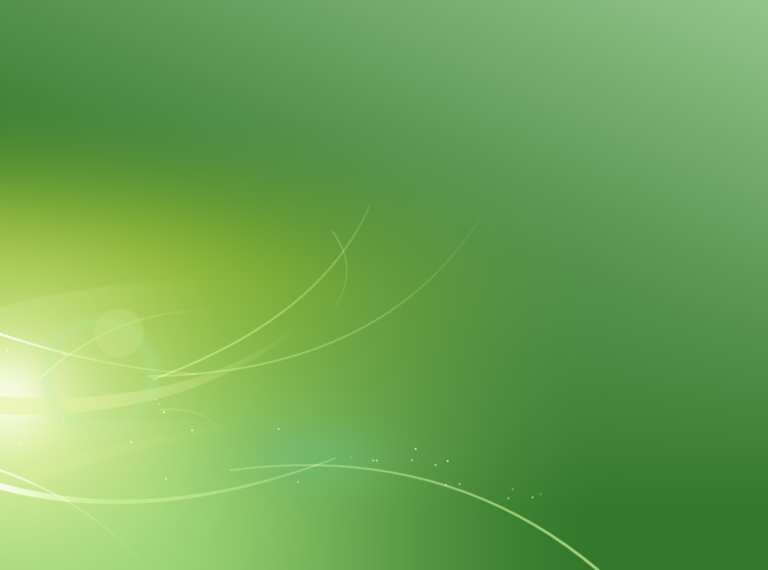
Write a WebGL 2 fragment shader that draws this background.

```glsl
#version 300 es
precision highp float;
// Green abstract backdrop: a diagonal green ramp, a lime field and a pale glow
// at the left, crossed by thin luminous Bezier strands, veils and tiny sparks.
// Gradients use 0..1 canvas space; shapes use units of canvas height.
uniform vec2 u_resolution;
out vec4 fragColor;

const vec3 DEEP_GREEN = vec3(0.20, 0.47, 0.17);
const vec3 MIST_GREEN = vec3(0.60, 0.79, 0.57);
const vec3 LIME       = vec3(0.56, 0.72, 0.19);
const vec3 FRESH      = vec3(0.60, 0.83, 0.45);
const vec3 PALE_GLOW  = vec3(0.90, 0.95, 0.64);
const vec3 CORE_WHITE = vec3(0.99, 1.00, 0.95);
const vec3 TEAL       = vec3(0.42, 0.74, 0.52);
const vec3 STRAND     = vec3(0.80, 0.95, 0.58);
const int CURVE_STEPS = 20;
const int SPARK_COUNT = 26;
const float SPARK_RADIUS = 0.0016;

float pixelSize;

float hash(float n) { return fract(sin(n * 91.7) * 4375.5); }

float glow(vec2 p, vec2 center, vec2 radius) {
    vec2 q = (p - center) / radius;
    return exp(-dot(q, q));
}

vec2 bezier(vec2 a, vec2 b, vec2 c, float t) {
    return mix(mix(a, b, t), mix(b, c, t), t);
}

// Coverage of a tapered quadratic curve; width and alpha run from start to end.
float strand(vec2 p, vec2 a, vec2 b, vec2 c, vec2 width, vec2 alpha) {
    float best = 1e3, along = 0.0;
    vec2 start = a;
    for (int i = 1; i <= CURVE_STEPS; i++) {
        vec2 end = bezier(a, b, c, float(i) / float(CURVE_STEPS));
        vec2 d = end - start;
        float h = clamp(dot(p - start, d) / dot(d, d), 0.0, 1.0);
        float dist = length(p - start - d * h);
        if (dist < best) {
            best = dist;
            along = (float(i - 1) + h) / float(CURVE_STEPS);
        }
        start = end;
    }
    float w = mix(width.x, width.y, along);
    float cover = 1.0 - smoothstep(max(w - pixelSize, 0.0), w + pixelSize, best);
    return cover * mix(alpha.x, alpha.y, along);
}

// Translucent sheet: crisp upper edge, fading downwards and to the right.
float veil(vec2 p, float edge, float thickness, float reach) {
    float depth = edge - p.y;
    return smoothstep(0.0, 0.008, depth) * exp(-max(depth, 0.0) / thickness)
         * (1.0 - smoothstep(0.1, reach, p.x));
}

vec3 background(vec2 uv) {
    float ramp = 1.05 * uv.y - 0.11 - 0.62 * (1.0 - uv.x) * smoothstep(0.1, 0.7, uv.y);
    vec3 col = mix(DEEP_GREEN, MIST_GREEN, clamp(ramp, 0.0, 1.0));
    float field = (1.0 - smoothstep(0.15, 0.8, uv.x))
                * (1.0 - smoothstep(0.52, 0.84, uv.y + 0.12 * uv.x));
    col = mix(col, mix(FRESH, LIME, smoothstep(0.05, 0.65, uv.y)), field);
    col = mix(col, PALE_GLOW, 0.88 * glow(uv, vec2(0.0, 0.28), vec2(0.20, 0.25)));
    col = mix(col, TEAL, 0.42 * glow(uv, vec2(0.41, 0.20), vec2(0.09, 0.06)));
    return mix(col, CORE_WHITE, 0.85 * glow(uv, vec2(0.0, 0.30), vec2(0.075, 0.085)));
}

float strands(vec2 p) {
    float s = 0.0;
    // Rising pair and the line that feeds them
    s += strand(p, vec2(0.27, 0.335), vec2(0.563, 0.442), vec2(0.649, 0.640), vec2(0.0016), vec2(0.75, 0.15));
    s += strand(p, vec2(0.263, 0.340), vec2(0.674, 0.346), vec2(0.846, 0.623), vec2(0.0015), vec2(0.60, 0.05));
    s += strand(p, vec2(0.0, 0.414), vec2(0.18, 0.354), vec2(0.342, 0.344), vec2(0.002, 0.001), vec2(1.0, 0.3));
    // Arched line and faint hooks
    s += strand(p, vec2(0.07, 0.337), vec2(0.215, 0.465), vec2(0.377, 0.453), vec2(0.0016), vec2(0.65, 0.0));
    s += strand(p, vec2(0.584, 0.593), vec2(0.630, 0.530), vec2(0.589, 0.463), vec2(0.0015), vec2(0.25, 0.1));
    s += strand(p, vec2(0.281, 0.281), vec2(0.36, 0.29), vec2(0.404, 0.228), vec2(0.0013), vec2(0.35, 0.0));
    // Lower sweep, its falling branch and the long arc to the bottom edge
    s += strand(p, vec2(0.0, 0.147), vec2(0.267, 0.074), vec2(0.588, 0.196), vec2(0.0058, 0.001), vec2(0.85, 0.35));
    s += strand(p, vec2(0.0, 0.175), vec2(0.149, 0.123), vec2(0.249, 0.014), vec2(0.002, 0.001), vec2(0.8, 0.1));
    s += strand(p, vec2(0.404, 0.175), vec2(0.782, 0.225), vec2(1.049, 0.0), vec2(0.0012, 0.0026), vec2(0.4, 0.75));
    return min(s, 1.0);
}

float sparks(vec2 p) {
    float s = 0.0;
    for (int i = 0; i < SPARK_COUNT; i++) {
        float n = float(i) + 1.0;
        float x = 0.95 * hash(n);
        float y = mix(0.29, 0.13, x) + (hash(n + 40.0) - 0.5) * mix(0.28, 0.02, x);
        float d = length(p - vec2(x, y));
        s += (1.0 - smoothstep(0.0, SPARK_RADIUS + pixelSize, d)) * mix(0.3, 1.0, hash(n + 80.0));
    }
    return min(s, 1.0);
}

void main() {
    vec2 uv = gl_FragCoord.xy / u_resolution;
    vec2 p = gl_FragCoord.xy / u_resolution.y;
    pixelSize = 1.0 / u_resolution.y;
    vec3 col = background(uv);

    // Veils and broad ribbons
    float sheets = 0.16 * veil(p, 0.465 + 0.27 * p.x - 0.39 * p.x * p.x, 0.13, 0.42);
    sheets += 0.18 * veil(p, 0.265, 0.09, 0.46);
    sheets += strand(p, vec2(0.0, 0.289), vec2(0.333, 0.272), vec2(0.526, 0.43), vec2(0.016, 0.002), vec2(0.6, 0.0));
    sheets += strand(p, vec2(0.05, 0.165), vec2(0.22, 0.22), vec2(0.43, 0.255), vec2(0.014, 0.004), vec2(0.18, 0.0));
    col = mix(col, PALE_GLOW, min(sheets, 1.0));

    // Lens disc and wide halo ring
    float disc = length(p - vec2(0.209, 0.416)) - 0.043;
    col = mix(col, PALE_GLOW, 0.20 * (1.0 - smoothstep(-0.003, 0.003, disc)));
    float ring = length(p - vec2(0.175, 0.342)) - 0.093;
    col = mix(col, vec3(0.70, 0.92, 0.64), 0.22 * exp(-pow(ring / 0.012, 2.0)));

    vec3 strandTint = mix(CORE_WHITE, STRAND, smoothstep(0.0, 0.2, p.x));
    col = mix(col, strandTint, strands(p));
    col = mix(col, CORE_WHITE, 0.8 * sparks(p));
    fragColor = vec4(col, 1.0);
}
```
